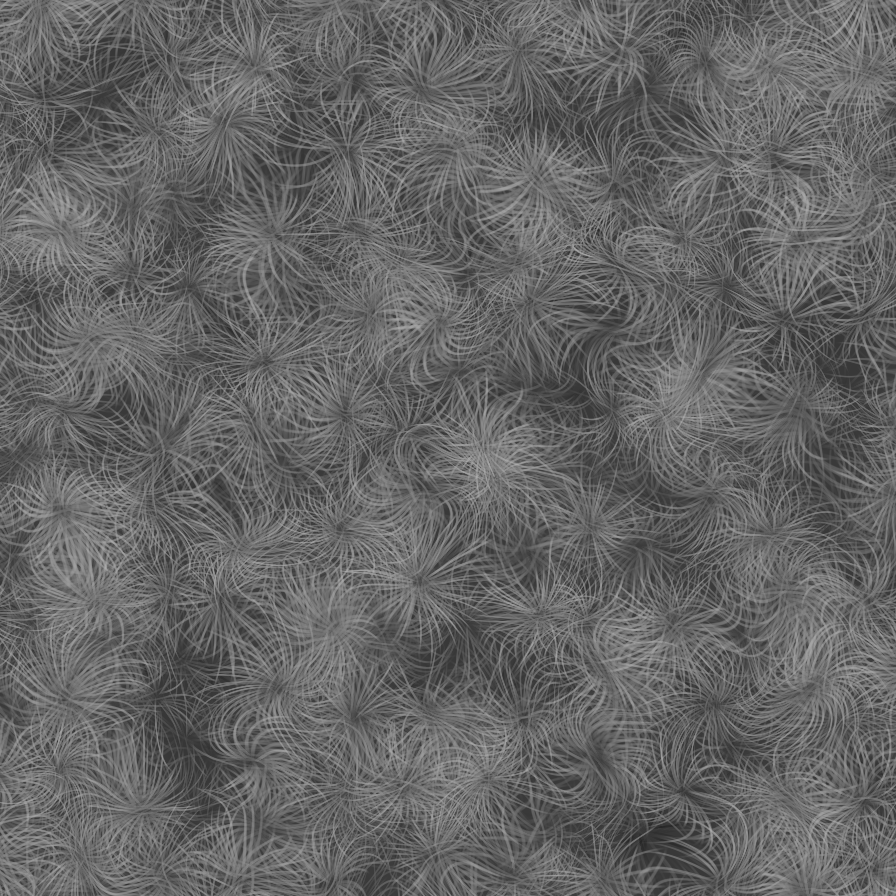
Reproduce this texture procedurally as a Shadertoy shader.

```glsl
vec3 hash3(vec3 v) {
    v = fract(v * vec3(0.1031, 0.1030, 0.0973));
    v += dot(v, v.yxz + 33.33);
    return fract((v.xxy + v.yxx) * v.zyx);
}

float cornerSlope(vec2 cell, vec2 offset) {
    float a = 6.2832 * hash3(vec3(cell, 77.0)).x;
    return dot(vec2(cos(a), sin(a)), offset);
}

float gradientNoise(vec2 p) {
    vec2 c = floor(p), f = p - c;
    vec2 s = f * f * (3.0 - 2.0 * f);
    vec2 e = vec2(1.0, 0.0);
    return mix(mix(cornerSlope(c, f), cornerSlope(c + e.xy, f - e.xy), s.x),
               mix(cornerSlope(c + e.yx, f - e.yx), cornerSlope(c + e.xx, f - e.xx), s.x), s.y);
}

// One ring of curved hairs around a tuft: x is tone, y is opacity
vec2 hairRing(vec2 offset, float radius, float bend, float density, float seed, float pixel) {
    const float HAIRS = 38.0;
    float r = length(offset), q = r / radius;
    float curve = q * (0.4 + 0.6 * q);
    float curveSlope = q * (0.4 + 1.2 * q);
    float turn = (atan(offset.y, offset.x + 1e-6) - bend * curve) / 6.2832 * HAIRS;
    float slant = bend * curveSlope;
    float acrossScale = 6.2832 * r / (HAIRS * sqrt(1.0 + slant * slant));
    vec2 result = vec2(0.0);

    // The two hairs nearest to this direction
    for (float k = 0.0; k < 2.0; k++) {
        float id = floor(turn - 0.5) + k;
        vec3 h = hash3(vec3(mod(id + 0.5, HAIRS), seed, 5.0));
        float center = id + 0.5 + 0.6 * (h.x - 0.5) + 1.4 * (h.y - 0.5) * curve;
        float d = abs(turn - center) * acrossScale;
        float along = q / (0.55 + 0.45 * h.z);
        float width = mix(0.0014, 0.0008, min(along, 1.0));
        float cover = 1.0 - smoothstep(max(0.0, width - 0.6 * pixel), width + 0.6 * pixel, d);
        cover *= (1.0 - smoothstep(0.75, 1.0, along)) * smoothstep(0.0, 0.1 + 0.35 * h.x, q);
        cover *= smoothstep(-0.05, 0.05, density - fract(h.y * 91.0));
        float tone = 0.2 * (fract(h.x * 53.0) - 0.5) + mix(-0.08, 0.04, smoothstep(0.0, 0.6, along));
        if (cover > result.y) result = vec2(tone, cover);
    }
    return result;
}

void mainImage(out vec4 fragColor, in vec2 fragCoord) {
    const float LAYERS = 6.0;
    const float CELLS = 10.0;
    float pixel = 1.0 / iResolution.y;
    vec2 p = fragCoord * pixel;

    // Patches of thin and thick fur, and a gentle curl of all hairs
    float patchiness = gradientNoise(p * 7.0 + 13.0);
    float shade = 0.23 + 0.03 * patchiness;
    p += 0.03 * vec2(gradientNoise(p * 10.0 + 31.0), gradientNoise(p * 10.0 + 57.0));

    // Dark undercoat first, pale top hairs last; each pair of layers shares its tufts
    for (float layer = 0.0; layer < LAYERS; layer++) {
        float layerTone = mix(0.28, 0.56, layer / (LAYERS - 1.0)) + 0.05 * patchiness;
        float tuftSet = floor(layer / 2.0);
        vec2 shift = 20.0 + tuftSet * vec2(0.37, 0.61);
        vec2 home = floor(p * CELLS + shift);
        for (float i = 0.0; i < 9.0; i++) {
            vec2 cell = home + vec2(mod(i, 3.0), floor(i / 3.0)) - 1.0;
            vec3 tuft = hash3(vec3(cell, 1.0 + 23.0 * tuftSet));
            vec2 offset = p - (cell - shift + 0.2 + 0.6 * tuft.xy) / CELLS;
            float radius = mix(0.085, 0.106, tuft.z);
            if (dot(offset, offset) > (radius + 0.014) * (radius + 0.014)) continue;

            vec3 ring = hash3(vec3(cell, 10.0 + layer * 7.0));
            offset += 0.02 * (ring.xy - 0.5);
            float density = 0.8 + 0.8 * patchiness + 0.3 * (tuft.z - 0.5);
            float bend = 2.0 * (ring.z - 0.5) + 1.2 * (fract(tuft.z * 17.0) - 0.5);
            vec2 hair = hairRing(offset, radius, bend, density, floor(ring.x * 900.0), pixel);
            float tone = layerTone + hair.x + 0.08 * (fract(tuft.x * 29.0) - 0.5);
            shade = mix(shade, tone, 0.55 * hair.y);
        }
    }
    fragColor = vec4(vec3(shade), 1.0);
}
```
